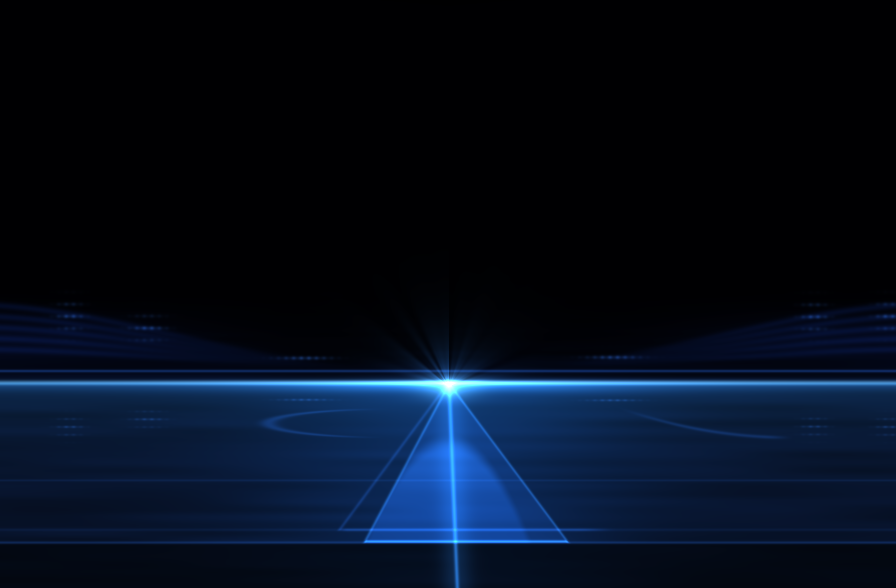
A WebGL 2 fragment shader for this background:

```glsl
#version 300 es
precision highp float;
// A dark hall with a glowing blue horizon above a reflective floor.
// Soft lines, a lit triangle and a central beam are added as light,
// along with fanned streaks and clusters of small lamps at the sides.
uniform vec2 u_resolution;
out vec4 outColor;

const float HORIZON = 0.348;
const vec3 DEEP_BLUE = vec3(0.06, 0.16, 0.34);
const vec3 BRIGHT_BLUE = vec3(0.15, 0.43, 0.75);
const vec3 ICE = vec3(0.45, 0.78, 0.94);

float hash(vec2 p) {
    vec3 q = fract(p.xyx * vec3(0.1031, 0.1030, 0.0973));
    q += dot(q, q.yzx + 33.33);
    return fract((q.x + q.y) * q.z);
}

float noise(vec2 p) {
    vec2 cell = floor(p), f = fract(p);
    f = f * f * (3.0 - 2.0 * f);
    return mix(mix(hash(cell), hash(cell + vec2(1, 0)), f.x),
               mix(hash(cell + vec2(0, 1)), hash(cell + vec2(1, 1)), f.x), f.y);
}

// Soft bell around zero, used for every line and glow
float bell(float d, float width) {
    return exp(-d * d / (width * width));
}

// Rows of small lamps above the horizon and their dim reflections
float lamps(vec2 p) {
    float centers[6] = float[6](-0.643, -0.51, -0.243, 0.282, 0.623, 0.75);
    float sum = 0.0;
    for (int i = 0; i < 6; i++) {
        float side = smoothstep(0.25, 0.65, abs(centers[i]));
        float rise = 0.043 + 0.071 * side;
        bool mirrored = p.y < HORIZON;
        float y = mirrored ? (HORIZON - p.y) / 0.65 - rise : p.y - HORIZON - rise;
        float x = p.x - centers[i];
        float columns = 0.4 + 0.6 * bell(fract(x / 0.013) - 0.5, 0.28);
        float rows = bell(fract(y / 0.021 + 0.5) - 0.5, 0.16);
        float patchShape = bell(x, mix(0.042, 0.022, side)) * bell(y, mix(0.009, 0.025, side));
        sum += columns * rows * patchShape * (mirrored ? 0.4 : 0.6);
    }
    return sum;
}

// Faint haze and streaks that fan upward toward both sides
vec3 sky(vec2 p) {
    float h = p.y - HORIZON, ax = abs(p.x);
    float grain = noise(vec2(p.x * 5.0, p.y * 130.0));
    vec3 light = vec3(0.012, 0.035, 0.11) * exp(-h * 26.0) * (0.6 + 0.7 * grain);
    for (int i = 0; i < 5; i++) {
        float rise = 0.028 + (0.03 + 0.019 * float(i)) * smoothstep(0.1, 0.82, ax);
        light += vec3(0.012, 0.04, 0.12) * bell(h - rise, 0.006) * smoothstep(0.15, 0.7, ax);
    }
    light += vec3(0.01, 0.025, 0.08) * bell(h - 0.075, 0.04) * smoothstep(0.2, 0.8, ax);
    return light + vec3(0.0, 0.0, 0.006);
}

// Floor sheen, thin seams, arcs, the triangle and the beam
vec3 ground(vec2 p) {
    float depth = HORIZON - p.y, ax = abs(p.x);
    float grain = noise(vec2(p.x * 4.0 + p.y * 6.0, p.y * 75.0));
    float front = smoothstep(0.074, 0.079, p.y);
    vec3 light = vec3(0.026, 0.068, 0.155) * mix(0.45, 1.0, front) * (0.8 + 0.4 * grain);
    light += vec3(0.045, 0.17, 0.27) * exp(-depth * 15.0) * (0.55 + 0.45 * exp(-ax * 3.0));
    light += vec3(0.015, 0.08, 0.17) * bell(p.x, 0.3) * mix(0.3, 1.0, front);

    // Seams across the floor
    light += DEEP_BLUE * 0.6 * bell(p.y - 0.077, 0.0025);
    light += DEEP_BLUE * 0.25 * bell(p.y - 0.183, 0.002);
    float seam = smoothstep(-0.19, -0.17, p.x) * (1.0 - smoothstep(0.22, 0.29, p.x));
    light += DEEP_BLUE * (0.2 + 0.7 * seam) * bell(p.y - 0.099, 0.0025);

    // Two shallow arcs beside the center
    float leftArc = length((p - vec2(-0.1, 0.28)) / vec2(0.205, 0.024)) - 1.0;
    light += DEEP_BLUE * 0.55 * bell(leftArc, 0.07) * (1.0 - smoothstep(-0.24, -0.1, p.x));
    float rightArc = p.y - 0.256 - 0.6 * pow(max(0.58 - p.x, 0.0), 2.0);
    light += DEEP_BLUE * 0.5 * bell(rightArc, 0.003)
           * smoothstep(0.28, 0.4, p.x) * (1.0 - smoothstep(0.54, 0.59, p.x));

    // Triangle spreading from the core, with a domed inner glow
    float leftEdge = 0.002 - 0.533 * depth;
    float rightEdge = 0.002 + 0.748 * depth;
    float inset = min(p.x - leftEdge, rightEdge - p.x);
    float inside = smoothstep(-0.002, 0.003, inset) * front;
    float dome = smoothstep(-0.01, 0.025, 0.257 - p.y - 9.0 * p.x * p.x);
    light += vec3(0.025, 0.10, 0.23) * inside * (0.65 + 0.55 * dome);
    light += vec3(0.035, 0.08, 0.15) * inside * dome * bell(p.y - 0.23, 0.07);
    light += BRIGHT_BLUE * 0.4 * bell(inset, 0.0028) * front;
    light += BRIGHT_BLUE * 0.75 * inside * bell(p.y - 0.079, 0.0025);
    float outerEdge = p.x + 0.74 * depth;
    light += DEEP_BLUE * 0.5 * bell(outerEdge, 0.0035) * smoothstep(0.095, 0.1, p.y);

    // Beam running toward the viewer
    float beam = p.x - 0.002 - 0.04 * depth;
    light += BRIGHT_BLUE * (0.65 * bell(beam, 0.0035) + 0.22 * bell(beam, 0.025));
    return light;
}

void main() {
    vec2 p = (gl_FragCoord.xy - vec2(0.5 * u_resolution.x, 0.0)) / u_resolution.y;
    float ax = abs(p.x);
    vec3 color = mix(ground(p), sky(p), smoothstep(HORIZON - 0.002, HORIZON + 0.003, p.y));
    color += vec3(0.12, 0.28, 0.55) * lamps(p);

    // Horizon lines, brightest in the middle
    color += ICE * (0.45 + 0.65 * exp(-ax * 4.0)) * bell(p.y - 0.349, 0.004);
    color += BRIGHT_BLUE * (0.2 + 0.4 * bell(p.x, 0.3)) * bell(p.y - 0.345, 0.011);
    color += DEEP_BLUE * 0.9 * bell(p.y - 0.369, 0.0025);

    // Core flare with short rays over the floor
    vec2 q = p - vec2(0.002, 0.342);
    float r = length(q);
    float rays = noise(vec2(atan(q.x, -q.y) * 9.0 + 40.0, 2.0));
    color += BRIGHT_BLUE * 0.8 * rays * exp(-r * 22.0) * smoothstep(0.012, -0.01 + 0.015, -q.y + 0.008);
    color += ICE * (0.9 * bell(r, 0.012) + 0.4 * bell(length(q * vec2(0.4, 1.0)), 0.02));
    outColor = vec4(min(color, 1.0), 1.0);
}
```
